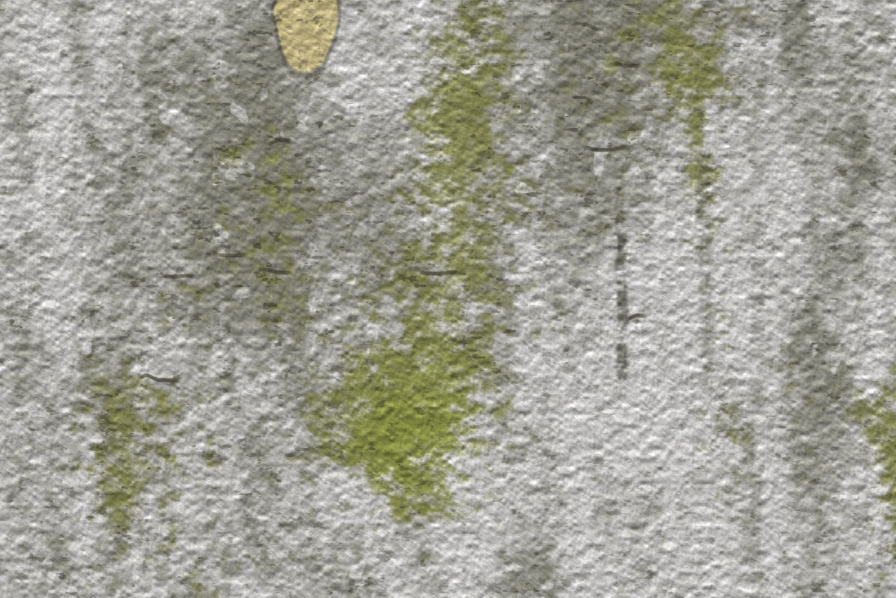
Write a Shadertoy shader that draws this texture.

```glsl
// Weathered plaster wall: grey grime and green moss run down over pale render.
// Soft stains are broken up by layered value noise, then a fine height field
// is lit from above to give the gritty relief, with pits, drips and cracks.

float hash(vec2 p) {
    return fract(sin(dot(p, vec2(127.1, 311.7))) * 43758.5453);
}

float valueNoise(vec2 p) {
    vec2 i = floor(p), f = fract(p);
    f = f * f * (3.0 - 2.0 * f);
    float low = mix(hash(i), hash(i + vec2(1, 0)), f.x);
    float high = mix(hash(i + vec2(0, 1)), hash(i + vec2(1, 1)), f.x);
    return mix(low, high, f.y);
}

// Layered noise, normalised to 0..1
float fbm(vec2 p, int octaves) {
    float sum = 0.0, total = 0.0, amp = 1.0;
    for (int i = 0; i < octaves; i++) {
        sum += amp * valueNoise(p);
        total += amp;
        amp *= 0.6;
        p = p * 2.03 + vec2(17.3, 9.1);
    }
    return sum / total;
}

// Soft elliptical patch
float stain(vec2 p, vec2 centre, vec2 size) {
    vec2 d = (p - centre) / size;
    return exp(-dot(d, d));
}

// Vertical run with soft sides and ends
float drip(vec2 p, float x, float bottom, float top, float width) {
    float side = smoothstep(width, width * 0.3, abs(p.x - x));
    return side * smoothstep(bottom - 0.02, bottom + 0.02, p.y)
                * smoothstep(top + 0.06, top - 0.06, p.y);
}

// Short, wavy, tapering horizontal crack
float crack(vec2 p, vec2 centre, float halfLength, float thickness) {
    vec2 d = p - centre;
    d.y += 0.012 * (valueNoise(vec2(p.x * 45.0, centre.y * 90.0)) - 0.5);
    float taper = 1.0 - smoothstep(0.5, 1.0, abs(d.x) / halfLength);
    return taper * smoothstep(thickness, thickness * 0.3, abs(d.y));
}

float plasterHeight(vec2 p) {
    return fbm(p * vec2(66.0, 84.0), 3);
}

float grimeStains(vec2 p) {
    return 0.50 * stain(p, vec2(0.45, 0.76), vec2(0.17, 0.32))
         + 0.50 * stain(p, vec2(1.02, 0.94), vec2(0.22, 0.22))
         + 0.30 * stain(p, vec2(1.40, 0.55), vec2(0.07, 0.60))
         + 0.28 * stain(p, vec2(0.15, 0.25), vec2(0.18, 0.28))
         - 0.28 * stain(p, vec2(1.12, 0.20), vec2(0.24, 0.32));
}

float mossStains(vec2 p) {
    return 0.72 * stain(p, vec2(0.77, 0.80), vec2(0.10, 0.30))
         + 0.85 * stain(p, vec2(0.69, 0.28), vec2(0.15, 0.20))
         + 0.66 * stain(p, vec2(0.21, 0.20), vec2(0.14, 0.20))
         + 0.70 * stain(p, vec2(1.49, 0.22), vec2(0.08, 0.20))
         + 0.48 * stain(p, vec2(1.19, 0.65), vec2(0.05, 0.34))
         + 0.40 * stain(p, vec2(0.44, 0.65), vec2(0.10, 0.25))
         + 0.42 * stain(p, vec2(1.12, 0.88), vec2(0.12, 0.14));
}

void mainImage(out vec4 fragColor, in vec2 fragCoord) {
    const vec3 paleRender = vec3(0.755, 0.750, 0.745);
    const vec3 greyGrime = vec3(0.49, 0.485, 0.44);
    const vec3 oliveMoss = vec3(0.48, 0.48, 0.30);
    const vec3 limeMoss = vec3(0.49, 0.53, 0.17);
    const vec3 ochreChip = vec3(0.76, 0.70, 0.47);
    const vec3 shadow = vec3(0.25, 0.24, 0.19);

    vec2 p = fragCoord / iResolution.y;
    vec2 warp = vec2(fbm(p * 9.0, 3), fbm(p * 9.0 + 40.0, 3)) - 0.5;
    vec2 q = p + 0.09 * warp;

    // Noise at the scales of blotches, runs and specks
    float blotch = fbm(p * vec2(9.0, 6.0) + 3.0, 4) - 0.5;
    float streak = fbm(vec2(q.x * 20.0, p.y * 1.8) + 11.0, 3) - 0.5;
    float speckle = fbm(p * vec2(48.0, 60.0) + 23.0, 3) - 0.5;
    float height = plasterHeight(p);

    // Grime over pale render, with flaked light spots
    float grime = 0.36 + grimeStains(q) + 0.75 * streak + 1.1 * blotch + 0.9 * speckle;
    grime = smoothstep(0.0, 1.0, grime);
    vec3 col = mix(paleRender, greyGrime, grime);
    float bottomEdge = smoothstep(0.06, 0.0, p.y);
    float flake = fbm(p * vec2(30.0, 26.0) + 61.0, 3) + 0.12 * bottomEdge;
    col = mix(col, vec3(0.80), 0.5 * smoothstep(0.66, 0.74, flake));

    // Moss settles in the hollows
    float moss = mossStains(q) + 0.9 * blotch + 0.9 * speckle - 0.5 * (height - 0.5);
    float lushness = stain(q, vec2(0.70, 0.26), vec2(0.14, 0.16));
    vec3 mossColor = mix(oliveMoss, limeMoss, 0.25 + 0.6 * lushness);
    col = mix(col, mossColor, 0.82 * smoothstep(0.28, 0.85, moss));

    // Ochre chip at the top with a shadowed rim
    float chip = length((p + 0.04 * warp - vec2(0.51, 0.97)) / vec2(0.052, 0.095));
    col = mix(col, ochreChip, 0.75 * smoothstep(1.04, 0.94, chip));
    col = mix(col, shadow, 0.4 * smoothstep(0.12, 0.0, abs(chip - 1.05)));

    // Dark runs and scattered cracks
    vec2 runPoint = p + 0.02 * warp;
    float runs = drip(runPoint, 1.04, 0.37, 0.64, 0.013)
               + 0.5 * drip(runPoint, 1.18, 0.34, 0.75, 0.018)
               + 0.3 * drip(runPoint, 1.265, 0.05, 0.70, 0.016);
    col = mix(col, shadow, 0.6 * runs * smoothstep(-0.25, 0.1, speckle));
    for (int i = 0; i < 10; i++) {
        vec2 seed = vec2(float(i), 5.0);
        vec2 centre = vec2(0.25 + 0.85 * hash(seed), 0.3 + 0.68 * hash(seed + 7.0));
        float halfLength = mix(0.015, 0.045, hash(seed + 13.0));
        col = mix(col, shadow, 0.7 * crack(p, centre, halfLength, 0.005));
    }

    // Gritty relief lit from above, and small dark pits
    float relief = height - plasterHeight(p + vec2(-0.002, 0.006));
    col *= 1.0 + 0.75 * relief;
    float pits = smoothstep(0.36, 0.18, fbm(p * vec2(58.0, 92.0) + 83.0, 3));
    col = mix(col, shadow, pits * (0.25 + 0.4 * grime));

    fragColor = vec4(clamp(col, 0.0, 1.0), 1.0);
}
```
